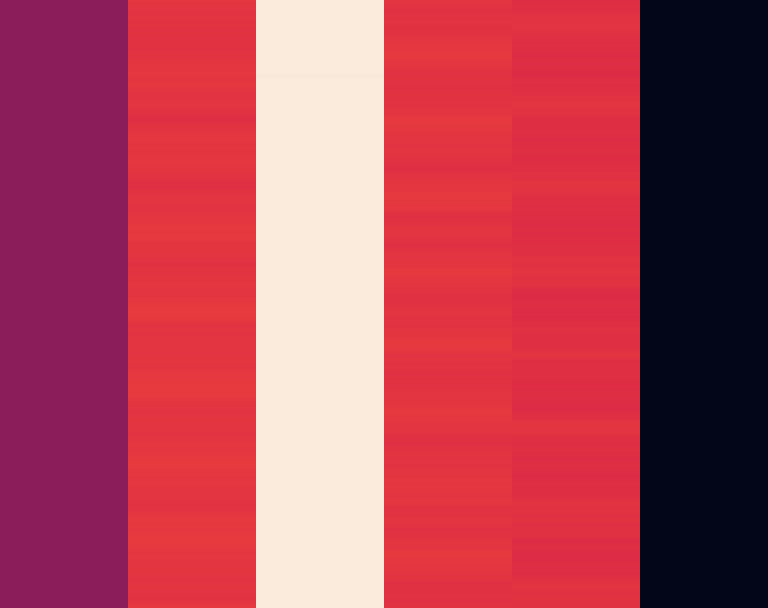
This background is drawn by a Shadertoy shader. Its source:

```glsl
// Six flat vertical columns: plum, three reds, cream and near-black.
// Each red column carries faint horizontal streaks, made from a slow
// wave plus one-dimensional gradient noise running down the canvas.

const float TAU = 6.2831853;

// Random slope in -1..1 for a lattice point
float slope(float n) {
    return fract(sin(n * 127.1) * 437.58) * 2.0 - 1.0;
}

float gradientNoise(float p) {
    float cell = floor(p);
    float f = p - cell;
    float ease = f * f * f * (f * (f * 6.0 - 15.0) + 10.0);
    return 2.0 * mix(slope(cell) * f, slope(cell + 1.0) * (f - 1.0), ease);
}

// Fine and medium streaks, different in every column
float streaks(float depth, float column) {
    float seed = column * 37.0;
    return 0.6 * gradientNoise(depth * 38.0 + seed)
         + 0.4 * gradientNoise(depth * 95.0 + seed * 2.0);
}

// Warm bands: x = base warmth, y = first crest, z = crests per height
vec3 redColumn(float depth, float column, vec3 band) {
    float crest = 0.5 + 0.5 * cos(TAU * (depth - band.y) * band.z);
    float warmth = band.x + 0.38 * crest * crest + 0.4 * streaks(depth, column);
    vec3 crimson = vec3(0.863, 0.169, 0.271);
    vec3 vermilion = vec3(0.902, 0.227, 0.243);
    return mix(crimson, vermilion, clamp(warmth, 0.0, 1.0));
}

vec3 columnColor(float column, float depth) {
    if (column < 0.5) return vec3(0.545, 0.114, 0.353);
    if (column < 1.5) {
        float lowerWarmth = 0.15 * smoothstep(0.3, 0.5, depth);
        return redColumn(depth, column, vec3(0.45 + lowerWarmth, 0.123, 7.82));
    }
    if (column < 2.5) {
        // Cream with one barely darker line
        float line = exp(-pow((depth - 0.125) / 0.004, 2.0));
        return vec3(0.980, 0.922, 0.863) - 0.012 * line;
    }
    if (column < 3.5) return redColumn(depth, column, vec3(0.46, 0.09, 8.47));
    if (column < 4.5) return redColumn(depth, column, vec3(0.14, 0.174, 7.44));
    return vec3(0.010, 0.018, 0.098);
}

void mainImage(out vec4 fragColor, in vec2 fragCoord) {
    vec2 uv = fragCoord / iResolution.xy;
    float depth = 1.0 - uv.y;

    // Blend the two nearest columns over one pixel at their shared edge
    float x = uv.x * 6.0 - 0.5;
    float left = floor(x);
    float halfPixel = 3.0 / iResolution.x;
    float blend = smoothstep(-halfPixel, halfPixel, x - left - 0.5);
    vec3 color = mix(columnColor(max(left, 0.0), depth),
                     columnColor(min(left + 1.0, 5.0), depth), blend);
    fragColor = vec4(color, 1.0);
}
```
